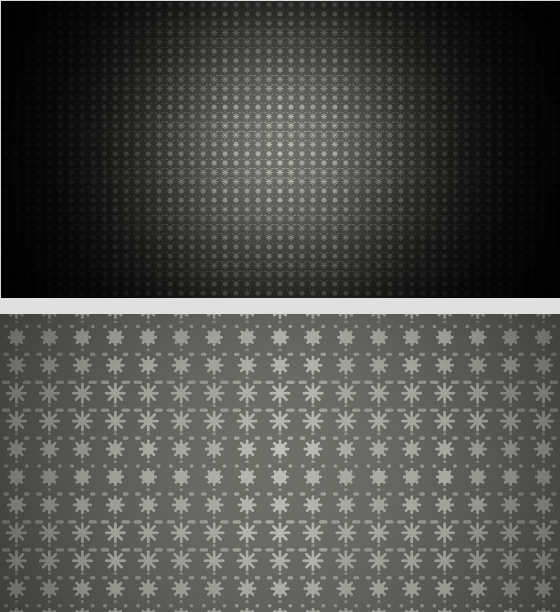
Top: the whole. Bottom: its middle third, enlarged.
A WebGL 2 fragment shader for this pattern:

```glsl
#version 300 es
precision highp float;
// Fine grid of small eight-rayed stars and dashes, lit by a soft central glow on black.

uniform vec2 u_resolution;
out vec4 fragColor;

const vec2 GRID = vec2(51.0, 32.0);           // repeats across and down
const vec3 GLOW_TINT = vec3(1.0, 1.005, 0.955);
const vec3 STAR_TINT = vec3(1.0, 1.0, 0.97);
const vec3 EDGE_COLOR = vec3(0.97);
const float EDGE_WIDTH = 0.0026;
const float TAU = 6.2831853;

float hash(vec2 p) {
    p = fract(p * vec2(0.1031, 0.1137));
    p += dot(p, p.yx + 33.33);
    return fract((p.x + p.y) * p.x * 47.3);
}

// Coverage of a shape from its signed distance
float fill(float dist, float pixel) {
    return 1.0 - smoothstep(-0.5 * pixel, 0.5 * pixel, dist);
}

float discDistance(vec2 p, float radius) {
    return length(p) - radius;
}

// Horizontal dash with round ends
float dashDistance(vec2 p, float halfLength, float halfWidth) {
    p.x -= clamp(p.x, -halfLength, halfLength);
    return length(p) - halfWidth;
}

// Rays around a round core
float starDistance(vec2 p, float rays, float radius, float halfWidth, float core) {
    float sector = TAU / rays;
    float angle = atan(p.y, p.x + 1e-5);
    angle -= sector * floor(angle / sector + 0.5);
    vec2 folded = length(p) * vec2(cos(angle), sin(angle));
    folded.x -= clamp(folded.x, 0.0, radius);
    return min(length(folded) - halfWidth, discDistance(p, core));
}

// Two short dashes above the star and a dot below
float accentCoverage(vec2 p, float halfLength, float halfWidth, float pixel) {
    vec2 upper = vec2(abs(p.x) - 0.37, p.y - 0.39);
    float dash = fill(dashDistance(upper, halfLength, halfWidth), pixel);
    float dot = fill(discDistance(p - vec2(0.0, -0.46), halfWidth), pixel);
    return max(dash, 0.8 * dot);
}

// Brightness falling away from the centre
float glow(vec2 p, float spread) {
    return exp(-dot(p, p) / spread);
}

void main() {
    float aspect = u_resolution.x / u_resolution.y;
    vec2 uv = gl_FragCoord.xy / u_resolution;

    // Grid cell, measured in cell heights
    vec2 cell = floor(uv * GRID);
    float cellAspect = aspect * GRID.y / GRID.x;
    vec2 local = (fract(uv * GRID) - 0.5) * vec2(cellAspect, 1.0);
    float pixel = GRID.y / u_resolution.y;

    // Rows drift between open stars and full ones; columns drift in strength
    float fullness = 0.5 + 0.5 * cos(TAU * cell.y / 5.0);
    float columnBeat = 0.5 + 0.5 * cos(TAU * cell.x / 5.0);
    float radius = mix(0.33, 0.27, fullness);
    float core = mix(0.15, 0.23, fullness);
    float strength = mix(0.82, 1.0, columnBeat) * mix(0.9, 1.0, hash(cell + 3.0));

    float star = fill(starDistance(local, 8.0, radius, 0.05, core), pixel);
    float accents = accentCoverage(local, mix(0.1, 0.01, fullness), 0.06, pixel);
    float motif = max(star, 0.75 * accents) * strength;

    // Glow and motif share the same falloff; the motif fades more slowly
    vec2 fromCentre = vec2((uv.x - 0.503) * aspect, uv.y - 0.5);
    float light = glow(fromCentre, 0.22);
    vec3 color = GLOW_TINT * 0.43 * light;
    color += STAR_TINT * 0.32 * pow(light, 0.75) * motif;

    // Thin light line along the top and left
    float edgeDistance = min(uv.x * aspect, 1.0 - uv.y) - EDGE_WIDTH;
    color = mix(color, EDGE_COLOR, fill(edgeDistance, 1.0 / u_resolution.y));

    fragColor = vec4(color, 1.0);
}
```
